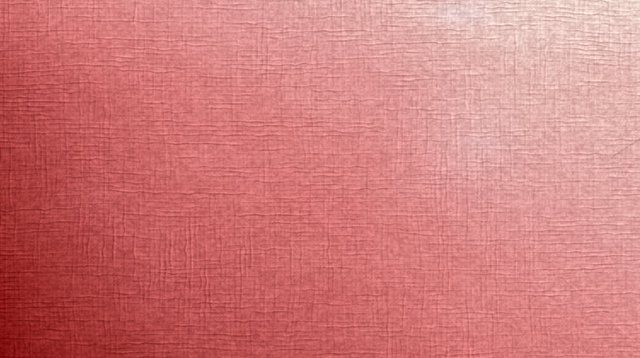
A Shadertoy shader for this texture:

```glsl
// Crinkled rose-red cloth lit from the upper right: a diagonal colour ramp
// with soft glare, embossed by short broken thread creases in two directions
// and a crisp crepe grain. Lengths are fractions of the canvas height.

const vec3 CLOTH[6] = vec3[6](
    vec3(0.64, 0.21, 0.21), vec3(0.76, 0.35, 0.35), vec3(0.84, 0.46, 0.46),
    vec3(0.87, 0.55, 0.55), vec3(0.88, 0.63, 0.62), vec3(0.90, 0.72, 0.70));
const vec3 GLARE = vec3(0.91, 0.82, 0.83);

float hash(vec2 p) {
    return fract(sin(dot(p, vec2(127.1, 311.7))) * 43758.5453);
}

float noise(vec2 p) {
    vec2 i = floor(p), f = fract(p);
    f = f * f * (3.0 - 2.0 * f);
    return mix(mix(hash(i), hash(i + vec2(1, 0)), f.x),
               mix(hash(i + vec2(0, 1)), hash(i + vec2(1, 1)), f.x), f.y);
}

float fbm(vec2 p) {
    float sum = 0.0, gain = 0.5;
    for (int i = 0; i < 4; i++) {
        sum += gain * noise(p);
        p = p * 2.03 + 17.3;
        gain *= 0.5;
    }
    return sum / 0.9375;
}

// Colour ramp; tones outside 0..1 extend the end slopes
vec3 clothColor(float tone) {
    float x = tone * 5.0;
    int i = int(clamp(floor(x), 0.0, 4.0));
    return mix(CLOTH[i], CLOTH[i + 1], x - float(i));
}

// Broken creases along x: a dark groove with a lit lip in every row
float creases(vec2 p, float rows, float dashes, float seed) {
    float y = p.y * rows + 1.2 * noise(p * vec2(4.0, 6.0) + seed);
    float row = floor(y);
    float shift = hash(vec2(row, seed)) * 40.0;
    float jitter = 0.40 * (noise(vec2(p.x * 45.0 + shift, row + seed)) - 0.5);
    float d = fract(y) - 0.5 - jitter;
    float dash = noise(vec2(p.x * dashes + shift, row * 1.7 + seed));
    float nick = noise(vec2(p.x * dashes * 4.0 + shift, row + seed));
    float strength = 0.2 + 1.2 * smoothstep(0.3, 0.9, 0.7 * dash + 0.3 * nick);
    float groove = exp(-d * d / 0.04);
    float lip = exp(-pow(d - 0.36, 2.0) / 0.03);
    return strength * (0.45 * lip - groove + 0.22);
}

float glow(vec2 p, vec2 center, vec2 radius) {
    vec2 q = (p - center) / radius;
    return exp(-dot(q, q));
}

float scratch(vec2 p, vec2 a, vec2 b, float width) {
    vec2 ab = b - a;
    float along = clamp(dot(p - a, ab) / dot(ab, ab), 0.0, 1.0);
    return 1.0 - smoothstep(0.2 * width, width, length(p - a - ab * along));
}

void mainImage(out vec4 fragColor, in vec2 fragCoord) {
    vec2 uv = fragCoord / iResolution.xy;
    vec2 p = fragCoord / iResolution.y;

    // Broad light, darkest at the lower left
    float tone = -0.10 + 0.66 * uv.x + 0.40 * uv.y + 0.16 * uv.x * uv.y;
    tone += 0.14 * (fbm(p * 2.2 + 4.0) - 0.5);
    tone += 0.08 * (fbm(p * vec2(7.0, 11.0) + 23.0) - 0.5);
    tone -= 0.08 * exp(-uv.x * 9.0);
    tone += 0.12 * smoothstep(0.75, 1.0, uv.y);
    tone += 0.12 * glow(p, vec2(1.40, 0.72), vec2(0.28, 0.32));

    // Patches where one thread direction dominates
    float patchMix = fbm(p * vec2(3.0, 4.0) + 31.0);
    float across = mix(0.8, 1.15, smoothstep(0.3, 0.7, patchMix));
    float upright = mix(1.15, 0.5, smoothstep(0.35, 0.65, patchMix));
    upright *= mix(1.0, 0.55, smoothstep(0.45, 0.95, uv.x));

    // Embossed relief: threads, crepe bumps and grain
    float relief = 0.110 * across * creases(p, 80.0, 10.0, 3.0);
    relief += 0.095 * upright * creases(p.yx, 72.0, 8.0, 57.0);
    relief += 0.100 * (noise(p * vec2(75.0, 125.0)) - 0.5);
    relief += 0.125 * (noise(p * 210.0 + 9.0) - 0.5);

    vec3 color = clothColor(tone + 0.45 * relief);
    color *= 1.0 + relief * vec3(0.75, 1.0, 1.0);

    // Pale sheen on the upper right
    float sheen = 0.65 * glow(p, vec2(1.29, 0.965), vec2(0.10, 0.035));
    sheen += 0.25 * glow(p, vec2(1.34, 0.60), vec2(0.12, 0.11));
    sheen *= 0.6 + 0.8 * fbm(p * vec2(12.0, 30.0));
    color = mix(color, GLARE * (1.0 + relief), clamp(sheen, 0.0, 1.0));

    // Faint diagonal folds near the right edge
    float darkFold = scratch(p, vec2(1.71, 0.56), vec2(1.79, 0.615), 0.004);
    float paleFold = scratch(p, vec2(1.58, 0.22), vec2(1.78, 0.04), 0.004);
    color *= 1.0 - 0.09 * darkFold + 0.06 * paleFold;

    fragColor = vec4(clamp(color, 0.0, 1.0), 1.0);
}
```
